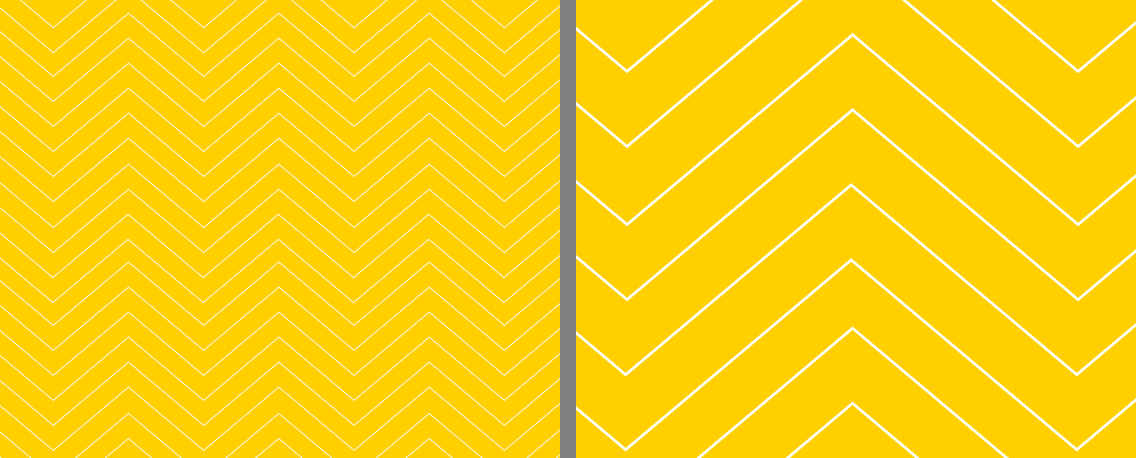
Left: the whole. Right: its middle third, enlarged.
This pattern is drawn by a Shadertoy shader. Its source:

```glsl
// Thin white chevron lines stacked on a flat yellow ground.
// Each row is a triangle wave; a loop sums the exact box-filtered coverage
// of every row, with small steps in the spacing between groups of rows.

// Lengths are in canvas heights.
const vec3 GROUND_COLOR = vec3(1.0, 0.81, 0.0);
const vec3 LINE_COLOR = vec3(1.0);
const int ROW_COUNT = 20;
const float PERIOD = 0.3283;        // valley to valley
const float VALLEY_X = 0.1164;      // first valley from the left
const float RISE = 0.1381;          // valley to peak
const float FIRST_VALLEY = 0.0605;  // depth of the top row's valley
const float ROW_PITCH = 0.05462;
const float LINE_WIDTH = 0.00198;
const float ROW_SLIP = 0.001;       // sideways slip of two middle rows

// Height above the valley: 0 at a valley, RISE at a peak.
float zigzag(float x) {
    float phase = fract((x - VALLEY_X) / PERIOD);
    return RISE * (1.0 - abs(2.0 * phase - 1.0));
}

// Uneven spacing: groups of rows sit slightly higher or lower.
float rowDrift(float row) {
    return -0.0029 * step(1.5, row) + 0.0022 * step(7.5, row)
           - 0.0049 * step(11.5, row) + 0.0029 * step(17.5, row);
}

// Share of a pixel-wide interval covered by a line at signed distance d.
float lineCoverage(float d, float pixel) {
    float halfLine = 0.5 * LINE_WIDTH;
    float upper = min(d + 0.5 * pixel, halfLine);
    float lower = max(d - 0.5 * pixel, -halfLine);
    return max(upper - lower, 0.0) / pixel;
}

void mainImage(out vec4 fragColor, in vec2 fragCoord) {
    float pixel = 1.0 / iResolution.y;
    vec2 p = fragCoord * pixel;
    float depth = iResolution.y * pixel - p.y;

    // Turns vertical offset into distance across the slanted line.
    float slope = 2.0 * RISE / PERIOD;
    float acrossLine = inversesqrt(1.0 + slope * slope);

    float coverage = 0.0;
    for (int i = 0; i < ROW_COUNT; i++) {
        float row = float(i);
        float slip = ROW_SLIP * step(9.5, row) * step(row, 11.5);
        float valley = FIRST_VALLEY + ROW_PITCH * row + rowDrift(row);
        float offset = depth - valley + zigzag(p.x + slip);
        coverage += lineCoverage(offset * acrossLine, pixel);
    }

    fragColor = vec4(mix(GROUND_COLOR, LINE_COLOR, min(coverage, 1.0)), 1.0);
}
```
